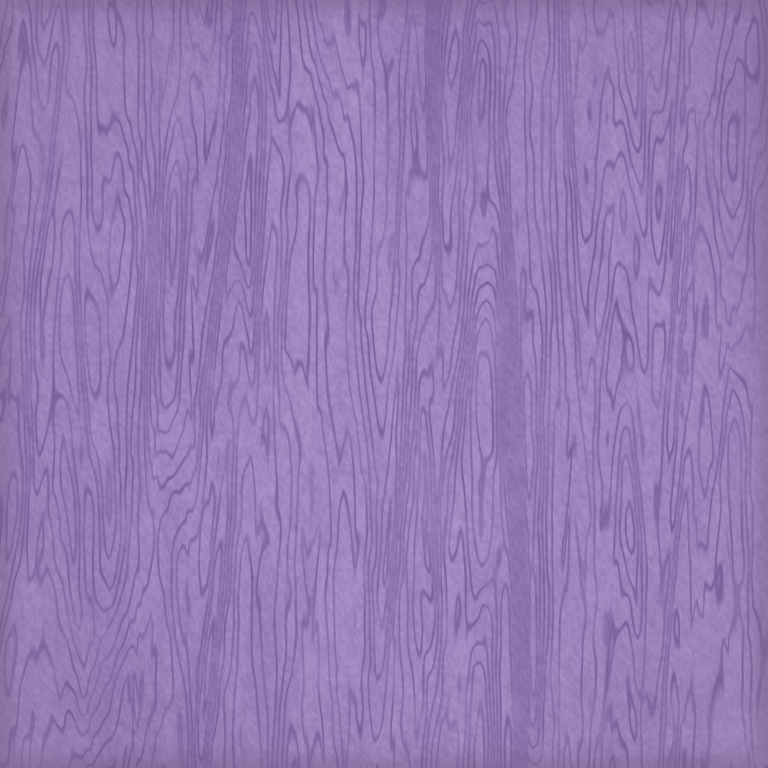
This texture is drawn by a WebGL 2 fragment shader. Its source:

```glsl
#version 300 es
precision highp float;
precision highp int;

uniform vec2 u_resolution;
out vec4 fragColor;

// Colours
const vec3 LIGHT_WOOD = vec3(0.655, 0.560, 0.775);
const vec3 MID_WOOD = vec3(0.550, 0.450, 0.685);
const vec3 GROOVE = vec3(0.420, 0.320, 0.565);
const vec3 EDGE_SHADE = vec3(0.440, 0.365, 0.510);

// Ring field: cells per canvas (x, y) and height of each layer
const vec2 BROAD_SCALE = vec2(11.0, 1.3);
const vec2 FLAME_SCALE = vec2(31.0, 5.0);
const vec2 JAG_SCALE = vec2(95.0, 21.0);
const float BROAD_HEIGHT = 13.0;
const float FLAME_HEIGHT = 4.8;
const float JAG_HEIGHT = 0.75;

// Grooves, in canvas units
const float GROOVE_WIDTH = 0.0012;
const float MIN_SLOPE = 65.0;
const float GROOVE_STRENGTH = 0.78;

const vec2 FIBRE_SCALE = vec2(330.0, 190.0);
const float FIBRE_CONTRAST = 0.085;
const float EDGE_WIDTH = 0.045;

float hash(ivec2 cell) {
    uvec2 q = uvec2(cell) * uvec2(1597334677u, 3812015801u);
    uint n = (q.x ^ q.y) * 1597334677u;
    n = (n ^ (n >> 15)) * 2246822519u;
    n ^= n >> 13;
    return float(n >> 8) / 16777216.0;
}

float noise(vec2 p) {
    ivec2 cell = ivec2(floor(p));
    vec2 f = fract(p);
    f = f * f * (3.0 - 2.0 * f);
    float low = mix(hash(cell), hash(cell + ivec2(1, 0)), f.x);
    float high = mix(hash(cell + ivec2(0, 1)), hash(cell + ivec2(1, 1)), f.x);
    return mix(low, high, f.y);
}

// Stretched noise whose columns are shifted so that cells do not line up in rows
float staggered(vec2 p, float seed) {
    p.y += 2.5 * noise(vec2(p.x * 0.7, seed));
    return noise(p + seed * 7.3);
}

// Height field whose contours form the grain
float ringField(vec2 p) {
    p.x += 0.03 * noise(p * vec2(3.0, 2.2) + 40.0);
    return BROAD_HEIGHT * staggered(p * BROAD_SCALE, 11.0)
         + FLAME_HEIGHT * staggered(p * FLAME_SCALE, 23.0)
         + JAG_HEIGHT * staggered(p * JAG_SCALE, 37.0);
}

void main() {
    vec2 uv = gl_FragCoord.xy / u_resolution;
    float pixel = 1.0 / min(u_resolution.x, u_resolution.y);

    // Distance to the nearest contour, from field value and slope
    const float STEP = 0.0008;
    float field = ringField(uv);
    vec2 gradient = vec2(ringField(uv + vec2(STEP, 0.0)) - field,
                         ringField(uv + vec2(0.0, STEP)) - field) / STEP;
    float slope = length(gradient);
    float offset = abs(fract(field) - 0.5) / max(slope, MIN_SLOPE);

    // Broad tone, darker where grooves crowd together
    float crowding = smoothstep(80.0, 260.0, slope);
    float tone = 0.40 * noise(uv * vec2(7.0, 2.0) + 70.0)
               + 0.30 * noise(uv * vec2(45.0, 9.0) + 90.0)
               + 0.40 * crowding;
    vec3 colour = mix(LIGHT_WOOD, MID_WOOD, tone);

    // Fine fibres, slightly slanted
    vec2 fibre = vec2(uv.x + 0.25 * uv.y, uv.y);
    float grain = 0.65 * noise(fibre * FIBRE_SCALE)
                + 0.35 * noise(fibre * FIBRE_SCALE * 0.45 + 50.0);
    colour += FIBRE_CONTRAST * (grain - 0.5);

    // Incised grooves of uneven depth, fading where they crowd
    float depth = mix(0.35, 1.0, noise(uv * vec2(55.0, 16.0) + 130.0));
    float groove = 1.0 - smoothstep(0.0, GROOVE_WIDTH + pixel, offset);
    groove *= depth * GROOVE_STRENGTH * (1.0 - 0.6 * smoothstep(150.0, 280.0, slope));
    colour = mix(colour, GROOVE, groove);

    // Soft greyish shade along the border and toward the corners
    vec2 border = min(uv, 1.0 - uv);
    float edge = 1.0 - smoothstep(0.0, EDGE_WIDTH, min(border.x, border.y));
    float corner = smoothstep(0.30, 0.75, length(uv - 0.5));
    colour = mix(colour, EDGE_SHADE, 0.30 * edge * edge + 0.22 * corner);

    fragColor = vec4(colour, 1.0);
}
```
